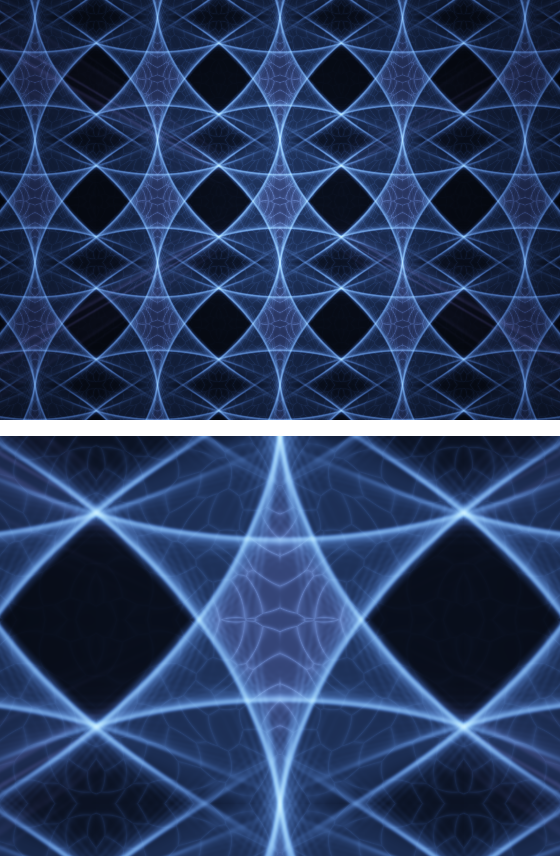
Top, the full canvas; bottom, a detail of the centre.
This pattern is drawn by a Shadertoy shader. Its source:

```glsl
// Glowing blue string-art lattice: tall violet lenses, dark round eyes and fine webbing.
#define PERIOD 0.2917      // repeat size, in canvas heights
#define CENTER_Y 0.0208    // height of the middle lens above the canvas centre
#define STRANDS 20         // threads per curve
#define THREAD 0.0065      // thread half width, in repeats
#define REACH 0.30         // thread length, in repeats
#define NODE_Y 0.29        // height of the side crossings, in repeats
#define ARC_GAIN 0.30      // light of the steep arcs
#define SWAG_GAIN 0.13     // light of the shallow arcs
#define HAZE 0.30          // light of the diffuse fill
#define WEB_SCALE 13.0     // density of the cellular web

const vec3 BLUE = vec3(0.29, 0.50, 1.0);
const vec3 VIOLET = vec3(0.47, 0.44, 0.90);

vec2 hash2(vec2 p) {
    vec3 h = fract(p.xyx * vec3(0.1031, 0.1030, 0.0973));
    h += dot(h, h.yzx + 33.33);
    return fract((h.xx + h.yz) * h.zy);
}

// Threads tangent to a quadratic curve a-b-c; their envelope forms a bright arc.
float strands(vec2 q, vec2 a, vec2 b, vec2 c, float width) {
    float sum = 0.0;
    for (int i = 0; i < STRANDS; i++) {
        float t = mix(-0.12, 1.28, (float(i) + 0.5) / float(STRANDS));
        vec2 r = q - mix(mix(a, b, t), mix(b, c, t), t);
        vec2 dir = normalize(mix(b - a, c - b, t));
        float across = (r.x * dir.y - r.y * dir.x) / width;
        float along = dot(r, dir) / REACH;
        float weight = 0.6 + 0.8 * hash2(vec2(float(i), 7.0)).x;
        sum += weight * exp(-across * across - along * along);
    }
    return sum;
}

// Thin bright borders between cellular noise cells.
float cellWeb(vec2 p) {
    vec2 cell = floor(p);
    float nearest = 9.0, second = 9.0;
    for (int j = -1; j <= 1; j++)
    for (int i = -1; i <= 1; i++) {
        vec2 id = cell + vec2(i, j);
        float d = length(id + hash2(id) - p);
        second = min(second, max(nearest, d));
        nearest = min(nearest, d);
    }
    return exp(-9.0 * (second - nearest));
}

// Long fibres that radiate diagonally over the whole lattice.
float diagonalFibres(vec2 p) {
    vec2 m = abs(p);
    float d = (m.y - 0.58 * m.x) / (0.03 + 0.12 * m.x);
    float fibre = pow(0.5 + 0.5 * sin(14.0 * d + 2.0 * sin(7.0 * d)), 3.0);
    float side = p.y > 0.0 && p.x > 0.0 ? 0.5 : 1.0;
    return side * exp(-2.0 * d * d) * (0.2 + fibre) * smoothstep(0.08, 0.25, m.x);
}

void mainImage(out vec4 fragColor, in vec2 fragCoord) {
    vec2 p = (fragCoord - 0.5 * iResolution.xy) / iResolution.y - vec2(0.0, CENTER_Y);
    vec2 grid = p / PERIOD;
    vec2 id = floor(grid + 0.5);
    vec2 q = abs(grid - id);               // mirrored quarter of one repeat
    float pixel = 1.0 / (iResolution.y * PERIOD);
    float width = max(THREAD, 0.8 * pixel);

    // Threads from this repeat and its mirrored neighbours
    float arcs = 0.0, swags = 0.0;
    for (int j = 0; j < 4; j++)
    for (int i = 0; i < 3; i++) {
        float x = i == 0 ? q.x : i == 1 ? -q.x : 1.0 - q.x;
        float y = j == 0 ? q.y : j == 1 ? -q.y : j == 2 ? 1.0 - q.y : q.y - 1.0;
        vec2 s = vec2(x, y);
        arcs += strands(s, vec2(0.0, 0.5), vec2(0.09, 0.05), vec2(0.5, -NODE_Y), width);
        swags += strands(s, vec2(-0.5, NODE_Y), vec2(0.0, 0.15), vec2(0.5, NODE_Y), width);
    }
    float threads = (ARC_GAIN * arcs + SWAG_GAIN * swags) * THREAD / width;

    // Regions: tall lens, dark eye and smaller dark pit
    float rise = 0.5 + NODE_Y;
    float lensEdge = 0.5 * pow((0.5 - q.y) / rise, 1.7);
    float lens = smoothstep(-0.01, 0.06, lensEdge - q.x);
    float eyeEdge = rise * pow(2.0 * q.x, 1.0 / 1.7) - 0.5;
    float eye = smoothstep(-0.01, 0.035, eyeEdge - q.y);
    float pitEdge = 0.5 - 2.0 * (0.5 - NODE_Y) * q.x;
    float pit = smoothstep(0.0, 0.13, q.y - pitEdge);

    // Diffuse light and fine webbing
    vec2 bend = 0.03 * sin(19.0 * q.yx + vec2(0.0, 1.7));
    float web = cellWeb((q + bend) * WEB_SCALE);
    float fill = HAZE * (1.0 - 0.72 * eye) * (1.0 - 0.6 * pit);
    fill += web * (0.13 + 0.2 * lens) * (1.0 - 0.85 * eye);
    float violet = lens * (0.16 + 0.12 * web) + 0.22 * diagonalFibres(p);

    // Brighter middle, dimmer borders, slight change per repeat
    float r2 = dot(p, p);
    float glow = (0.72 + 0.75 * exp(-9.0 * r2)) * (1.0 - 0.3 * smoothstep(0.15, 0.7, r2));
    glow *= 0.94 + 0.12 * hash2(id + 20.0).x;
    vec3 light = glow * (BLUE * (threads + fill) + VIOLET * violet);
    fragColor = vec4(1.0 - exp(-light), 1.0);
}
```
